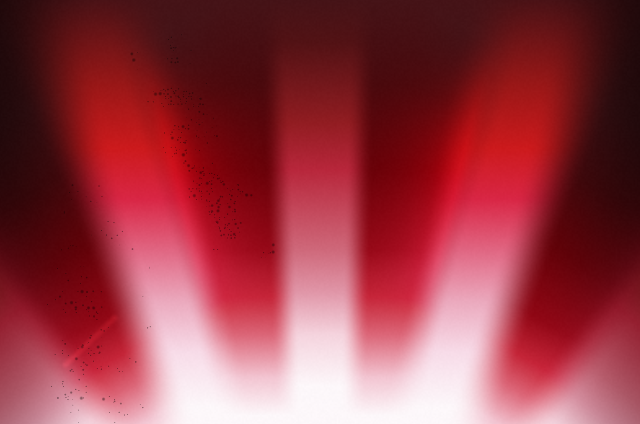
A WebGL 1 fragment shader for this background:

```glsl
precision highp float;
// Soft stage beams fanning up from a white glow over a dark red, worn wall.
uniform vec2 u_resolution;

float hash(vec2 p) {
  vec3 q = fract(vec3(p.xyx) * 0.1031);
  q += dot(q, q.yzx + 33.33);
  return fract((q.x + q.y) * q.z);
}

float noise(vec2 p) {
  vec2 i = floor(p), f = fract(p);
  f = f * f * (3.0 - 2.0 * f);
  return mix(mix(hash(i), hash(i + vec2(1.0, 0.0)), f.x),
             mix(hash(i + vec2(0.0, 1.0)), hash(i + 1.0), f.x), f.y);
}

// Linear change to the next colour of a ramp between depths a and b
vec3 fade(vec3 from, vec3 to, float a, float b, float depth) {
  return mix(from, to, clamp((depth - a) / (b - a), 0.0, 1.0));
}

vec3 wallRamp(float d) {
  vec3 c = fade(vec3(0.27, 0.075, 0.09), vec3(0.28, 0.035, 0.05), 0.0, 0.2, d);
  c = fade(c, vec3(0.38, 0.005, 0.03), 0.2, 0.4, d);
  c = fade(c, vec3(0.55, 0.02, 0.07), 0.4, 0.59, d);
  c = fade(c, vec3(0.76, 0.14, 0.21), 0.59, 0.70, d);
  c = fade(c, vec3(0.86, 0.40, 0.47), 0.70, 0.79, d);
  c = fade(c, vec3(0.95, 0.77, 0.82), 0.79, 0.89, d);
  return fade(c, vec3(0.99, 0.97, 0.98), 0.89, 0.98, d);
}

vec3 paleRamp(float d) {
  vec3 c = fade(vec3(0.27, 0.075, 0.09), vec3(0.32, 0.07, 0.08), 0.0, 0.1, d);
  c = fade(c, vec3(0.57, 0.11, 0.13), 0.1, 0.29, d);
  c = fade(c, vec3(0.72, 0.15, 0.23), 0.29, 0.40, d);
  c = fade(c, vec3(0.81, 0.41, 0.48), 0.40, 0.59, d);
  c = fade(c, vec3(0.88, 0.59, 0.66), 0.59, 0.69, d);
  c = fade(c, vec3(0.96, 0.83, 0.87), 0.69, 0.79, d);
  return fade(c, vec3(0.99, 0.97, 0.98), 0.79, 0.91, d);
}

vec3 hotRamp(float d) {
  vec3 c = fade(vec3(0.29, 0.07, 0.085), vec3(0.60, 0.09, 0.09), 0.0, 0.2, d);
  c = fade(c, vec3(0.80, 0.10, 0.11), 0.2, 0.35, d);
  c = fade(c, vec3(0.85, 0.15, 0.27), 0.35, 0.47, d);
  c = fade(c, vec3(0.88, 0.40, 0.51), 0.47, 0.59, d);
  c = fade(c, vec3(0.92, 0.66, 0.74), 0.59, 0.71, d);
  c = fade(c, vec3(0.97, 0.86, 0.91), 0.71, 0.83, d);
  return fade(c, vec3(0.99, 0.97, 0.98), 0.83, 0.96, d);
}

// Coverage between two edges, each with its own softness
float beam(float x, float left, float right, float softL, float softR) {
  return smoothstep(left - softL, left + softL, x)
       * (1.0 - smoothstep(right - softR, right + softR, x));
}

// Distance to a line segment
float segment(vec2 p, vec2 a, vec2 b) {
  vec2 ab = b - a;
  return length(p - a - ab * clamp(dot(p - a, ab) / dot(ab, ab), 0.0, 1.0));
}

// Randomly placed dots, one at most in each grid cell
float specks(vec2 p, float cells, float density) {
  vec2 g = p * cells, id = floor(g);
  vec2 centre = 0.3 + 0.4 * vec2(hash(id + 7.0), hash(id + 19.0));
  float radius = 0.06 + 0.2 * hash(id + 31.0);
  float dotShape = 1.0 - smoothstep(radius * 0.3, radius + 0.2, length(fract(g) - centre));
  return dotShape * step(hash(id) + 0.01, density);
}

void main() {
  vec2 uv = gl_FragCoord.xy / u_resolution;
  vec2 p = gl_FragCoord.xy / u_resolution.y;
  float depth = 1.0 - uv.y;
  float offAxis = abs(uv.x - 0.5);
  float outerDepth = depth - 0.85 * max(0.0, offAxis - 0.15);

  // Edges of the fan; the sides are close to mirror images
  float leftOuter = 0.039 + 0.231 * depth;
  float leftInner = 0.207 + 0.164 * depth;
  float rightInner = 0.782 - 0.160 * depth;
  float rightOuter = 0.956 - 0.223 * depth;
  float farEdge = 0.5 - 0.51 * (depth - 0.66);

  // Wall with red light spilling from the beam edges
  vec3 color = wallRamp(outerDepth);
  float inside = min(uv.x - leftInner, rightInner - uv.x);
  float spill = exp(-max(inside, 0.0) / 0.055) * smoothstep(-0.04, 0.0, inside);
  spill *= smoothstep(0.08, 0.40, depth) * (1.0 - smoothstep(0.6, 0.85, depth));
  spill += 0.45 * exp(-max(farEdge - offAxis, 0.0) / 0.05) * smoothstep(0.35, 0.6, depth);
  vec3 spillRed = fade(vec3(0.80, 0.0, 0.06), vec3(0.88, 0.16, 0.30), 0.4, 0.65, depth);
  color = mix(color, max(color, spillRed), min(spill, 1.0));

  // Beams
  float soft = mix(0.068, 0.042, smoothstep(0.1, 0.6, depth));
  float sides = beam(uv.x, leftOuter, leftInner, soft, soft * 0.8)
              + beam(uv.x, rightInner, rightOuter, soft * 0.8, soft);
  float middle = beam(uv.x, 0.424 + 0.028 * depth, 0.569 - 0.018 * depth, 0.022, 0.022);
  float far = smoothstep(farEdge - 0.045, farEdge + 0.045, offAxis);
  color = mix(color, hotRamp(depth), min(sides, 1.0));
  color = mix(color, paleRamp(depth), middle);
  color = mix(color, paleRamp(outerDepth - 0.35 * max(0.0, offAxis - 0.3)), far);

  // Darkened outer margins, strongest at the top
  float margin = smoothstep(0.34, 0.52, offAxis);
  color *= 1.0 - margin * mix(0.55, 0.20, smoothstep(0.2, 0.8, depth));

  // Wear: clustered specks, a pale scratch and fine grain
  float band = 1.0 - smoothstep(0.01, 0.10, segment(p, vec2(0.37, 0.86), vec2(0.57, 0.43)));
  float lower = 1.0 - smoothstep(0.02, 0.16, segment(p, vec2(0.25, 0.48), vec2(0.22, 0.08)));
  float density = (0.22 * band + 0.08 * lower) * smoothstep(0.4, 0.75, noise(p * 22.0));
  float wear = 0.0;
  for (int i = 0; i < 3; i++) {
    wear = max(wear, specks(p + float(i) * 3.7, 75.0 + 45.0 * float(i), density));
  }
  color *= 1.0 - 0.38 * wear;
  float scratch = 1.0 - smoothstep(0.0, 0.012, segment(p, vec2(0.155, 0.14), vec2(0.27, 0.25)));
  color += scratch * vec3(0.08, 0.03, 0.03);
  color += 0.012 * (noise(p * 260.0) - 0.5);
  gl_FragColor = vec4(clamp(color, 0.0, 1.0), 1.0);
}
```
